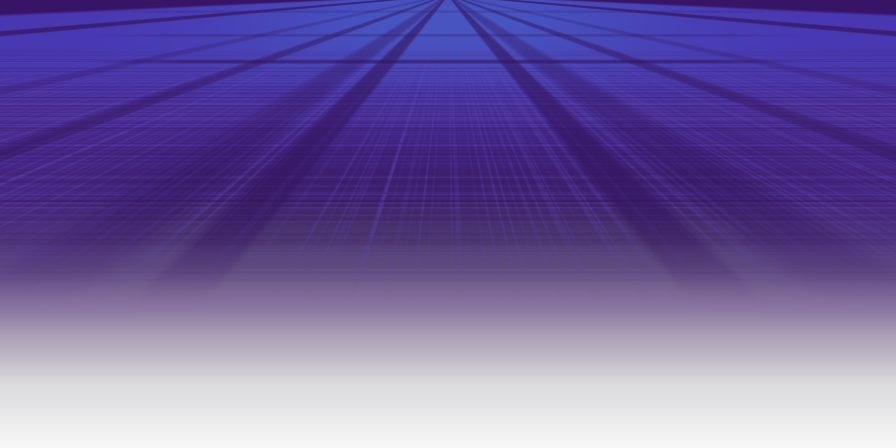
Reproduce this background procedurally as a WebGL 2 fragment shader.

```glsl
#version 300 es
precision highp float;
// Violet perspective floor with woven grid lines, fading to white at the bottom.

uniform vec2 u_resolution;
out vec4 outColor;

const float HORIZON = 0.011;      // height of the vanishing point above the top edge
const float FLOOR_EDGE = 22.0;    // lateral limit of the floor
const vec3 SHADOW = vec3(0.20, 0.08, 0.37);
const vec3 BEYOND = vec3(0.22, 0.08, 0.40);
const vec3 GLOW = vec3(0.27, 0.36, 0.77);
const vec3 SIDE = vec3(0.31, 0.17, 0.58);
const vec3 THREAD = vec3(0.37, 0.28, 0.72);
const vec2 GLOW_SIZE = vec2(0.48, 0.13);
const float GLOW_DEPTH = 0.05;
const float COLUMN_SCALE = 20.0;
const float ROW_SCALE = 16.0;

// Vertical gradient: colour and distance from the top
const int STOPS = 11;
const vec4 GRADIENT[STOPS] = vec4[](
    vec4(0.29, 0.21, 0.70, 0.00), vec4(0.28, 0.22, 0.69, 0.14),
    vec4(0.28, 0.18, 0.60, 0.23), vec4(0.25, 0.13, 0.49, 0.33),
    vec4(0.24, 0.12, 0.42, 0.43), vec4(0.28, 0.19, 0.42, 0.51),
    vec4(0.37, 0.29, 0.49, 0.59), vec4(0.53, 0.45, 0.62, 0.68),
    vec4(0.72, 0.69, 0.75, 0.78), vec4(0.86, 0.86, 0.87, 0.86),
    vec4(0.97, 0.97, 0.97, 1.00));

// Converging bands: lateral centre, half width, softness, strength
const int BANDS = 5;
const vec4 BAND[BANDS] = vec4[](
    vec4(0.91, 0.09, 0.05, 0.60), vec4(1.42, 0.12, 0.14, 0.38),
    vec4(2.82, 0.08, 0.08, 0.50), vec4(4.65, 0.08, 0.12, 0.28),
    vec4(11.6, 0.40, 0.40, 0.70));

// Cross seams: distance from the top, half width, strength
const int SEAMS = 4;
const vec3 SEAM[SEAMS] = vec3[](
    vec3(0.026, 0.001, 0.20), vec3(0.079, 0.001, 0.30),
    vec3(0.138, 0.002, 0.60), vec3(0.208, 0.001, 0.18));

float hash(float n) {
    n = fract(n * 0.1031);
    n *= n + 33.33;
    return fract(n * (n + n));
}

float stripe(float dist, float halfWidth, float softness) {
    return 1.0 - smoothstep(halfWidth, halfWidth + softness, abs(dist));
}

// Irregular thin lines, faded out where cells become smaller than a pixel
float threads(float coord, float footprint) {
    float cell = floor(coord);
    float centre = 0.5 + 0.5 * (hash(cell + 311.0) - 0.5);
    float line = stripe(fract(coord) - centre, 0.06, max(footprint, 0.05));
    return line * hash(cell + 57.0) * (1.0 - smoothstep(0.35, 1.1, footprint));
}

vec3 backdrop(float depth) {
    vec3 colour = GRADIENT[0].rgb;
    for (int i = 1; i < STOPS; i++) {
        float blend = smoothstep(GRADIENT[i - 1].w, GRADIENT[i].w, depth);
        float ramp = clamp((depth - GRADIENT[i - 1].w) / (GRADIENT[i].w - GRADIENT[i - 1].w), 0.0, 1.0);
        colour = mix(colour, GRADIENT[i].rgb, mix(ramp, blend, 0.3));
    }
    return colour;
}

void main() {
    float x = (gl_FragCoord.x - 0.5 * u_resolution.x) / u_resolution.y;
    float depth = 1.0 - gl_FragCoord.y / u_resolution.y;
    float pixel = 1.0 / u_resolution.y;

    // Floor coordinates and their size per pixel
    float away = 1.0 / (depth + HORIZON);
    float lateral = x * away;
    float lateralStep = pixel * away * (1.0 + abs(lateral));
    float awayStep = pixel * away * away;

    // Gradient, violet sides and blue glow
    vec3 colour = backdrop(depth);
    float sideFade = smoothstep(0.15, 0.30, depth) * (1.0 - smoothstep(0.42, 0.72, depth));
    colour = mix(colour, SIDE, 0.45 * sideFade * smoothstep(0.45, 1.0, abs(x)));
    vec2 glowPos = vec2(x, depth - GLOW_DEPTH) / GLOW_SIZE;
    colour = mix(colour, GLOW, 0.85 * exp(-dot(glowPos, glowPos)));

    // Woven grid at two scales
    float floorFade = 1.0 - smoothstep(0.42, 0.70, depth);
    float weave = 0.0;
    float rowShade = 0.0;
    for (int i = 0; i < 2; i++) {
        float scale = i == 0 ? 1.0 : 0.37;
        float columns = COLUMN_SCALE * scale;
        float rows = ROW_SCALE * scale;
        weave += threads(lateral * columns, lateralStep * columns);
        weave += threads(away * rows, awayStep * rows);
        rowShade += threads(away * rows + 40.5, awayStep * rows);
    }
    colour = mix(colour, THREAD, min(0.30 * weave, 0.5) * floorFade);
    colour = mix(colour, SHADOW, min(0.28 * rowShade, 0.4) * floorFade);

    // Dark converging bands and cross seams
    for (int i = 0; i < BANDS; i++) {
        float band = stripe(abs(lateral) - BAND[i].x, BAND[i].y, BAND[i].z + lateralStep);
        colour = mix(colour, SHADOW, band * BAND[i].w * floorFade);
    }
    for (int i = 0; i < SEAMS; i++) {
        float seam = stripe(depth - SEAM[i].x, SEAM[i].y, 1.5 * pixel);
        colour = mix(colour, SHADOW, seam * SEAM[i].z * (1.0 - smoothstep(0.55, 0.85, abs(x))));
    }

    // Darkness past the floor edge
    float outside = smoothstep(-1.0, 1.0, (abs(lateral) - FLOOR_EDGE) / (1.0 + lateralStep));
    outColor = vec4(mix(colour, BEYOND, outside), 1.0);
}
```
